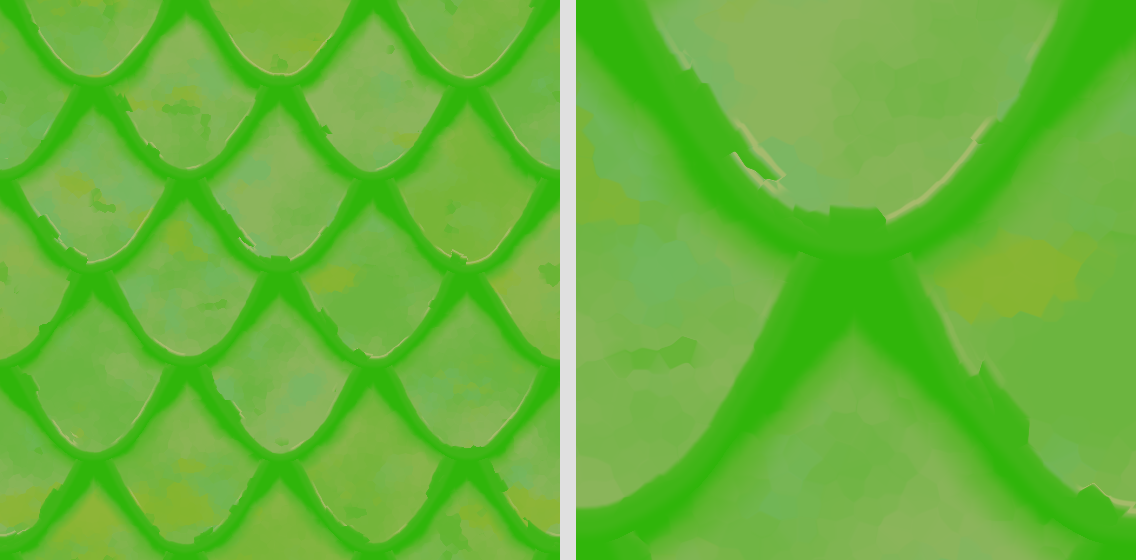
Left: the whole. Right: its middle third, enlarged.
This pattern is drawn by a WebGL 2 fragment shader. Its source:

```glsl
#version 300 es
precision highp float;

uniform vec2 u_resolution;
out vec4 outColor;

#define COLS 3.0
#define ROWS 6.0
#define TIP_Y 0.008
#define CURVE 1.22
#define RIM_WIDTH 0.021
#define SHADOW_WIDTH 0.024
#define WOBBLE 0.007
#define RAGGED 0.022
#define DABS 84.0

const vec3 DEEP = vec3(0.19, 0.71, 0.04);
const vec3 RIM = vec3(0.25, 0.71, 0.09);
const vec3 MOSS = vec3(0.36, 0.71, 0.17);
const vec3 LEAF = vec3(0.42, 0.71, 0.25);
const vec3 PALE = vec3(0.55, 0.71, 0.36);
const vec3 OCHRE = vec3(0.56, 0.71, 0.15);
const vec3 MINT = vec3(0.44, 0.72, 0.40);
const vec3 CREAM = vec3(0.68, 0.74, 0.44);

float hash(vec2 p) {
    vec3 q = fract(p.xyx * vec3(0.1031, 0.1030, 0.0973));
    q += dot(q, q.yzx + 33.33);
    return fract((q.x + q.y) * q.z);
}

// Value noise that wraps over the unit square; freq must be whole
float noise(vec2 uv, vec2 freq, float seed) {
    vec2 p = uv * freq;
    vec2 i = floor(p);
    vec2 f = fract(p);
    f = f * f * (3.0 - 2.0 * f);
    vec2 a = mod(i, freq) + seed;
    vec2 b = mod(i + 1.0, freq) + seed;
    return mix(mix(hash(a), hash(vec2(b.x, a.y)), f.x),
               mix(hash(vec2(a.x, b.y)), hash(b), f.x), f.y);
}

float fbm(vec2 uv, vec2 freq, float seed) {
    float sum = 0.0;
    float amp = 0.533;
    for (int i = 0; i < 4; i++) {
        sum += amp * noise(uv, freq, seed + float(i) * 17.0);
        freq *= 2.0;
        amp *= 0.5;
    }
    return sum;
}

// Pulls a point toward its nearest jittered cell centre: flat brush dabs
vec2 dabCentre(vec2 uv) {
    vec2 p = uv * DABS;
    vec2 cell = floor(p);
    vec3 sum = vec3(0.0);
    for (int y = -1; y <= 1; y++) {
        for (int x = -1; x <= 1; x++) {
            vec2 c = cell + vec2(x, y);
            vec2 id = mod(c, DABS);
            c += vec2(hash(id + 3.0), hash(id + 71.0));
            vec2 r = c - p;
            sum += vec3(c, 1.0) * exp(-14.0 * dot(r, r));
        }
    }
    return sum.xy / (sum.z * DABS);
}

// Scale coordinates: x in -1..1 across, y from 0 at the tip upward
vec2 inRow(vec2 grid, float row, out vec2 id) {
    float x = grid.x - 0.5 * mod(row, 2.0);
    float col = floor(x + 0.5);
    id = mod(vec2(col, row), vec2(COLS, ROWS));
    return vec2(2.0 * (x - col), grid.y - row);
}

vec2 scaleAt(vec2 uv, out vec2 id) {
    vec2 grid = vec2(uv.x * COLS, (uv.y - TIP_Y) * ROWS);
    float row = floor(grid.y);
    vec2 s = inRow(grid, row, id);
    if (s.y < CURVE * s.x * s.x) s = inRow(grid, row - 1.0, id);
    return s;
}

// Approximate distance to the curved lower edge, in canvas units
float edgeDistance(vec2 s) {
    float slope = 2.0 * CURVE * s.x;
    return (s.y - CURVE * s.x * s.x) / (sqrt(1.0 + slope * slope) * ROWS);
}

void main() {
    vec2 uv = gl_FragCoord.xy / u_resolution;
    vec2 dab = dabCentre(uv);
    vec2 wobble = vec2(fbm(uv, vec2(16.0), 5.0), fbm(uv, vec2(16.0), 41.0)) - 0.5;
    vec2 id;
    vec2 s = scaleAt(uv + WOBBLE * wobble, id);

    // Distances to the scale's own rim and to the rims overlapping it
    float own = edgeDistance(s);
    float above = -edgeDistance(vec2(1.0 - abs(s.x), s.y - 1.0));
    float rag = (fbm(mix(uv, dab, 0.7), vec2(20.0), 9.0) - 0.5) * RAGGED;
    float chip = 0.013 * smoothstep(0.66, 0.85, noise(dab, vec2(22.0), 63.0));
    float inner = own + 0.5 * rag - chip;
    float under = above + rag - 0.022 * smoothstep(1.4, 1.95, s.y);

    // Mottled face, tinted per scale
    float tint = hash(id + 12.0);
    float tone = fbm(dab, vec2(9.0), 23.0) + 0.22 * (hash(id + 54.0) - 0.5);
    tone += 0.10 * (noise(dab, vec2(DABS), 31.0) - 0.5);
    vec3 face = mix(LEAF, PALE, smoothstep(0.28, 0.80, tone));
    face = mix(face, MINT, 0.6 * smoothstep(0.52, 0.72, fbm(dab, vec2(13.0), 81.0)));
    face = mix(face, OCHRE, 0.35 * smoothstep(0.72, 1.0, tint));
    float stain = fbm(dab, vec2(7.0, 12.0), 97.0);
    face = mix(face, OCHRE, 0.65 * smoothstep(0.63, 0.74, stain));
    float fleck = noise(dab, vec2(30.0, 46.0), 7.0) * noise(uv, vec2(11.0), 19.0);
    face = mix(face, MOSS, 0.7 * smoothstep(0.58, 0.70, fleck));

    // Shade cast by the scales above
    vec3 shade = mix(DEEP, MOSS, smoothstep(0.0, 0.013, under));
    vec3 color = mix(shade, face, smoothstep(0.008, 0.008 + SHADOW_WIDTH, under));

    // Broken light line along the inside of the rim
    float line = 1.0 - smoothstep(0.0008, 0.0026, abs(inner - RIM_WIDTH - 0.003));
    float broken = smoothstep(0.42, 0.62, noise(uv, vec2(26.0), 47.0));
    float low = 1.0 - smoothstep(0.5, 1.0, s.y);
    color = mix(color, CREAM, 0.8 * line * broken * low);

    // Rim, deepest at its outer edge
    vec3 rim = mix(DEEP, RIM, smoothstep(0.001, 0.010, own + 0.2 * rag));
    rim = mix(rim, MOSS, 0.6 * smoothstep(0.011, RIM_WIDTH, inner));
    color = mix(rim, color, smoothstep(RIM_WIDTH - 0.003, RIM_WIDTH + 0.001, inner));

    outColor = vec4(color, 1.0);
}
```
